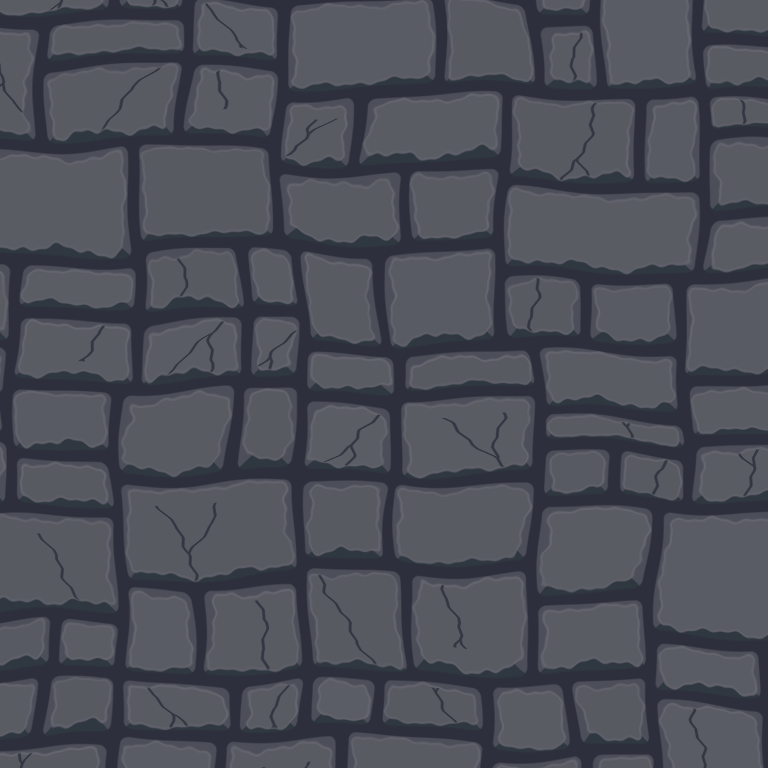
Reproduce this texture procedurally as a Shadertoy shader.

```glsl
#define GRID vec2(4.7, 6.0)
#define JITTER 0.32
#define GAP 0.0030
#define LEAN 0.0060
#define RIM 0.0105
#define CORNER 0.010
#define CRACK_SHARE 0.27
#define MORTAR vec3(0.175, 0.190, 0.235)
#define UNDERSIDE vec3(0.185, 0.215, 0.250)
#define SIDE vec3(0.300, 0.308, 0.352)
#define FACE vec3(0.350, 0.358, 0.390)
#define GLINT vec3(0.415, 0.412, 0.460)

float hash(vec2 p) {
    vec3 q = fract(p.xyx * 0.1031);
    q += dot(q, q.yzx + 33.33);
    return fract((q.x + q.y) * q.z);
}

float seeded(float seed, float channel) {
    return hash(vec2(seed * 913.0, channel * 17.3 + 5.0));
}

float jitter(vec2 corner) {
    return (hash(corner + 37.0) * 2.0 - 1.0) * JITTER;
}

// Interlocking rectangles: grid corners carry horizontal or vertical joints in turn
float findBlock(vec2 p, out vec2 lo, out vec2 hi) {
    vec2 g = p * GRID;
    float seed = 0.0;
    lo = floor(g);
    hi = lo + 1.0;
    vec2 base = lo;
    for (int j = -1; j <= 1; j++)
    for (int i = -1; i <= 1; i++) {
        vec2 cell = base + vec2(i, j);
        float a = jitter(cell), b = jitter(cell + vec2(1, 0));
        float c = jitter(cell + vec2(0, 1)), d = jitter(cell + 1.0);
        bool even = mod(cell.x + cell.y, 2.0) < 0.5;
        vec2 l = cell + (even ? vec2(c, a) : vec2(a, b));
        vec2 h = cell + 1.0 + (even ? vec2(b, d) : vec2(d, c));
        if (all(greaterThanEqual(g, l)) && all(lessThan(g, h))) {
            lo = l;
            hi = h;
            seed = hash(cell + 71.0);
        }
    }
    lo /= GRID;
    hi /= GRID;
    return seed;
}

// Cut large blocks across, at random places
float splitBlock(vec2 p, float seed, inout vec2 lo, inout vec2 hi) {
    for (int k = 0; k < 2; k++) {
        vec2 size = hi - lo;
        bool wide = size.x > size.y * mix(0.9, 2.0, seeded(seed, 1.0));
        float span = wide ? size.x : size.y;
        float limit = (wide ? 0.21 : 0.15) * mix(0.75, 1.25, seeded(seed, 2.0));
        if (span < limit) break;
        vec2 cut = mix(lo, hi, mix(0.33, 0.67, seeded(seed, 3.0)));
        bool upper = wide ? p.x > cut.x : p.y > cut.y;
        if (wide) { if (upper) lo.x = cut.x; else hi.x = cut.x; }
        else { if (upper) lo.y = cut.y; else hi.y = cut.y; }
        seed = seeded(seed, upper ? 4.0 : 5.0);
    }
    return seed;
}

// Depth inside a rounded box; edges are left, bottom, right, top
float boxDepth(vec4 edge) {
    vec2 q = CORNER - min(edge.xy, edge.zw);
    return CORNER - length(max(q, 0.0)) - min(max(q.x, q.y), 0.0);
}

vec4 wobble(vec4 t, float seed) {
    vec4 phase = seed * vec4(43.0, 71.0, 113.0, 157.0);
    return 0.5 + 0.27 * sin(t * 58.0 + phase) + 0.15 * sin(t * 137.0 + phase * 2.3)
               + 0.08 * sin(t * 290.0 + phase * 3.1);
}

float zigzag(float t) {
    return asin(sin(t) * 0.98);
}

// A wandering line that may fork into two arms
float crackDistance(vec2 q, vec2 halfSize, float seed) {
    q *= sign(vec2(seeded(seed, 11.0), seeded(seed, 12.0)) - vec2(0.5, 0.35));
    float path = q.y * mix(-0.2, 0.9, seeded(seed, 13.0)) + halfSize.x * 0.2
               + 0.0035 * zigzag(q.y * 95.0 + seed * 50.0)
               + 0.0015 * zigzag(q.y * 260.0 + seed * 90.0);
    float fork = halfSize.y * mix(-1.2, 0.6, seeded(seed, 14.0));
    float arms = 0.65 * max(fork - q.y, 0.0);
    float end = -halfSize.y * mix(0.2, 2.0, seeded(seed, 15.0));
    return max(abs(abs(q.x - path) - arms) * 0.8, end - q.y);
}

void mainImage(out vec4 fragColor, in vec2 fragCoord) {
    vec2 p = fragCoord / iResolution.y;
    float blur = 1.0 / iResolution.y;

    // Bend the joints
    p += 0.006 * sin(p.yx * vec2(15.0, 17.0) + p * 5.0 + vec2(1.0, 2.6));
    p += 0.002 * sin(p.yx * vec2(43.0, 39.0) + p * 13.0);

    vec2 lo, hi;
    float seed = findBlock(p, lo, hi);
    seed = splitBlock(p, seed, lo, hi);
    vec2 size = hi - lo;
    vec2 uv = (p - lo) / size;

    // Outer outline with leaning sides, and the ragged face within it
    vec4 tilt = vec4(seeded(seed, 6.0), seeded(seed, 7.0), seeded(seed, 8.0), seeded(seed, 9.0));
    vec4 ragged = wobble(p.yxyx, seed);
    vec4 edge = vec4(p - lo, hi - p) - GAP - LEAN * mix(tilt, 1.0 - tilt, uv.yxyx)
              - 0.0025 * ragged.wzyx;
    float fit = min(1.0, min(size.x, size.y) / 0.08);
    vec4 rim = RIM * fit * vec4(1.0, 1.3, 1.0, 1.0) * ragged * (0.6 + 0.8 * tilt.zwxy);
    float stone = boxDepth(edge);
    float face = boxDepth(edge - rim);

    // Sides, dark undersides and faces
    float under = smoothstep(-blur, blur, min(edge.x, edge.z) - edge.y)
                * smoothstep(-blur, blur, edge.w - edge.y);
    vec3 color = mix(MORTAR, mix(SIDE, UNDERSIDE, under), smoothstep(-blur, blur, stone));
    vec3 top = FACE * (0.985 + 0.03 * seeded(seed, 10.0));
    color = mix(color, top, smoothstep(-blur, blur, face));

    // Thin glint just inside the face edge
    float glint = 1.0 - smoothstep(0.0004, 0.0004 + 1.3 * blur, abs(face - 0.0022));
    color = mix(color, GLINT, glint * (0.35 + 0.4 * ragged.x) * (1.0 - 0.5 * under));

    // Cracks on some stones
    if (seeded(seed, 16.0) < CRACK_SHARE) {
        float d = crackDistance(p - 0.5 * (lo + hi), 0.5 * size, seed);
        float line = 1.0 - smoothstep(0.0006, 0.0006 + 1.4 * blur, d);
        color = mix(color, mix(MORTAR, FACE, 0.15), line * smoothstep(0.0, 0.003, face));
    }
    fragColor = vec4(color, 1.0);
}
```
